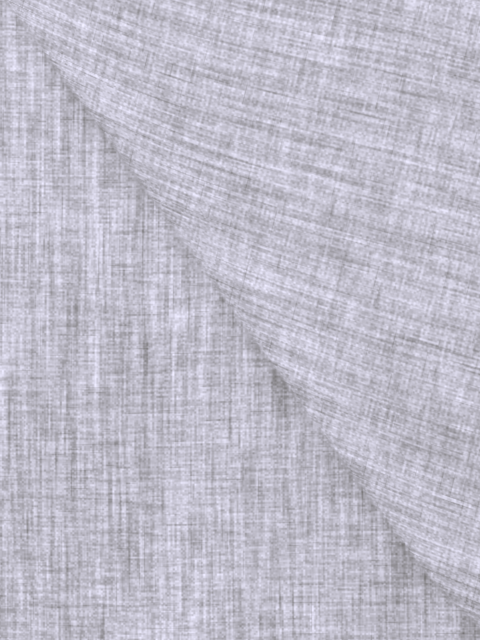
Reproduce this texture procedurally as a Shadertoy shader.

```glsl
// Folded melange cloth: an upright weave with a slanted flap lying over it.
#define THREADS 290.0       // fine threads per canvas height
#define CONTRAST 1.0        // strength of the yarn variation
#define FOLD_SLOPE 1.36     // steepness of the fold line
#define FOLD_TOP 1.01       // height of the fold at the left edge
#define FLAP_TILT 0.25      // slant of the flap threads
#define FLAP_BEND 0.45      // extra slant close to the fold
#define BEND_WIDTH 0.13     // reach of that extra slant
#define SHADOW 0.085        // depth of the shadow under the fold
#define MID_COLOR vec3(0.765, 0.757, 0.811)
#define TONE_TINT vec3(1.0, 1.0, 1.17)

float hash(vec2 p) {
    return fract(sin(dot(p, vec2(127.1, 311.7))) * 43758.5453);
}

// Smooth value noise in the range -0.5 to 0.5
float noise(vec2 p) {
    vec2 cell = floor(p), f = fract(p);
    f = f * f * (3.0 - 2.0 * f);
    float low = mix(hash(cell), hash(cell + vec2(1, 0)), f.x);
    float high = mix(hash(cell + vec2(0, 1)), hash(cell + vec2(1, 1)), f.x);
    return mix(low, high, f.y) - 0.5;
}

// Tone along one thread, shifted so that neighbouring threads do not line up
float strand(float id, float y) {
    y += 40.0 * hash(vec2(id, 5.0));
    float cell = floor(y), f = fract(y);
    return mix(hash(vec2(id, cell)), hash(vec2(id, cell + 1.0)), f * f * (3.0 - 2.0 * f)) - 0.5;
}

// Long streaks that run along y
float streaks(vec2 p) {
    float id = floor(p.x), f = fract(p.x);
    return mix(strand(id, p.y), strand(id + 1.0, p.y), f * f * (3.0 - 2.0 * f));
}

// Yarn tone; the main threads run along y, the cross threads along x
float weave(vec2 p) {
    vec2 q = p.yx;
    float tone = 0.14 * streaks(p * vec2(THREADS, 16.0) + 7.0);
    tone += 0.08 * streaks(p * vec2(THREADS * 0.42, 8.0) + 17.0);
    tone += 0.05 * noise(p * vec2(34.0, 2.2) + 31.0);
    tone += 0.035 * noise(p * vec2(9.0, 5.0) + 37.0);
    tone += 0.105 * streaks(q * vec2(THREADS, 30.0) + 47.0);
    tone += 0.04 * streaks(q * vec2(THREADS * 0.45, 12.0) + 59.0);
    tone += 0.13 * noise(p * THREADS * 1.1 + 71.0);
    // Sparse dark slubs in both directions
    float slubs = smoothstep(0.2, 0.44, streaks(p * vec2(THREADS * 0.85, 14.0) + 83.0))
                + smoothstep(0.25, 0.45, streaks(q * vec2(THREADS * 0.85, 26.0) + 97.0));
    return CONTRAST * (tone - 0.055 * slubs + 0.008);
}

// Signed distance to the fold, positive on the flap
float foldDistance(vec2 p) {
    float line = FOLD_TOP - FOLD_SLOPE * p.x + 0.03 * smoothstep(0.66, 0.77, p.x);
    line += 0.003 * sin(p.x * 9.0);
    return (p.y - line) / length(vec2(FOLD_SLOPE, 1.0));
}

float baseCloth(vec2 p, float d) {
    float tone = weave(p + vec2(0.002 * sin(p.y * 5.0), 0.003 * sin(p.x * 8.0)));
    tone += mix(-0.018, 0.022, smoothstep(0.1, 0.9, p.y));
    float under = min(d, 0.0);
    return tone - SHADOW * exp(under / 0.016) - 0.028 * exp(under / 0.06);
}

float flapCloth(vec2 p, float d) {
    float over = max(d, 0.0);
    float across = p.y + FLAP_TILT * p.x
                 - FLAP_BEND * BEND_WIDTH * exp(-over / BEND_WIDTH)
                 + 0.006 * sin(p.x * 7.0);
    float along = p.x - FLAP_TILT * p.y;
    float tone = weave(vec2(across, along) * vec2(0.95, 0.85) + 3.0);
    // Rounded edge, soft highlight behind it, gentle falloff to the lower right
    float ridge = (over - 0.045) / 0.04;
    tone += 0.025 * exp(-ridge * ridge) - 0.06 * exp(-over / 0.012);
    return tone - 0.02 * smoothstep(0.3, 0.75, p.x) * (1.0 - smoothstep(0.2, 0.9, p.y));
}

void mainImage(out vec4 fragColor, in vec2 fragCoord) {
    vec2 p = fragCoord / iResolution.y;
    float d = foldDistance(p);
    float soft = 0.003 + 0.7 / iResolution.y;
    float tone = mix(baseCloth(p, d), flapCloth(p, d), smoothstep(-soft, soft, d));
    fragColor = vec4(clamp(MID_COLOR + tone * TONE_TINT, 0.0, 1.0), 1.0);
}
```
